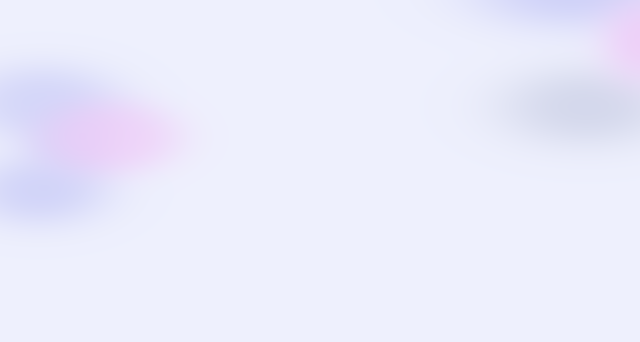
Write a WebGL 2 fragment shader that draws this background.

```glsl
#version 300 es
precision highp float;
// Pale lavender backdrop with soft blue, pink and grey glows at both sides.

uniform vec2 u_resolution;
out vec4 outColor;

const vec3 PAPER = vec3(0.932, 0.940, 0.991);
const vec3 BLUE  = vec3(0.810, 0.820, 0.972);
const vec3 PINK  = vec3(0.935, 0.795, 0.970);
const vec3 GREY  = vec3(0.826, 0.842, 0.920);

// Soft elliptical mask; a higher firmness gives a flatter core.
float glow(vec2 p, vec2 center, vec2 radius, float firmness) {
    vec2 q = (p - center) / radius;
    return exp(-pow(dot(q, q), firmness));
}

// Lays a tinted glow over the base colour.
vec3 addGlow(vec3 base, vec3 tint, float strength, float mask) {
    return mix(base, tint, strength * mask);
}

// Blue crescent, open to the left, with a pink ellipse across it.
vec3 leftCluster(vec3 color, vec2 p) {
    color = addGlow(color, BLUE, 0.80, glow(p, vec2(0.125, 0.700), vec2(0.235, 0.115), 1.35));
    color = addGlow(color, BLUE, 0.88, glow(p, vec2(0.115, 0.442), vec2(0.205, 0.105), 1.25));
    color = addGlow(color, BLUE, 0.75, glow(p, vec2(0.205, 0.580), vec2(0.130, 0.110), 1.30));
    return addGlow(color, PINK, 0.74, glow(p, vec2(0.325, 0.598), vec2(0.210, 0.112), 1.60));
}

// Grey pool below a blue rim and a pink edge light.
vec3 rightCluster(vec3 color, vec2 p) {
    color = addGlow(color, GREY, 0.95, glow(p, vec2(1.715, 0.688), vec2(0.255, 0.118), 1.25));
    color = addGlow(color, BLUE, 0.98, glow(p, vec2(1.680, 1.030), vec2(0.305, 0.118), 1.25));
    return addGlow(color, PINK, 0.82, glow(p, vec2(1.886, 0.880), vec2(0.130, 0.125), 1.25));
}

void main() {
    // Canvas height is one unit.
    vec2 p = gl_FragCoord.xy / u_resolution.y;
    vec3 color = leftCluster(PAPER, p);
    color = rightCluster(color, p);
    outColor = vec4(color, 1.0);
}
```
